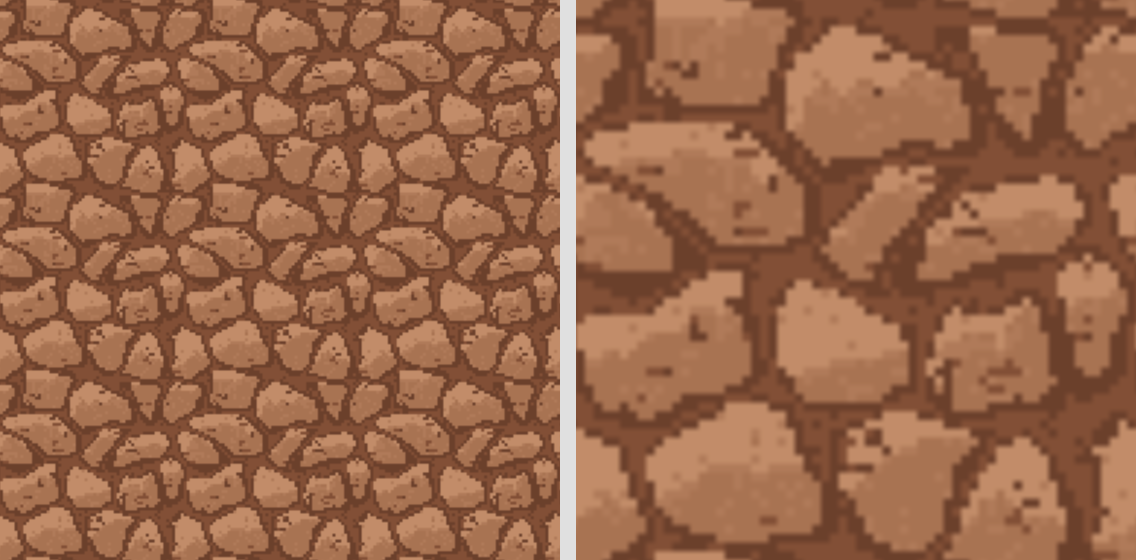
Left, the full canvas; right, a detail of the centre.
Give the GLSL for this texture, as a WebGL 1 fragment shader.

```glsl
precision highp float;
// Pixel-art ground of rounded tan stones set in dark brown earth.
// A warped, weighted Voronoi grid that wraps shapes the stones; each texel
// picks one of five flat colours, and neighbouring texels are blended.

uniform vec2 u_resolution;

#define REPEATS 3.0        // tiles across the canvas
#define TILE_TEXELS 64.0   // texels across a tile
#define TILE_STONES 4.0    // stones across a tile
#define JITTER 0.66        // irregularity of stone positions
#define SIZE_SPREAD 0.34   // difference between large and small stones
#define FLATTEN vec2(0.88, 1.10)  // metric that makes stones wide
#define ROUNDING 12.0      // lower is rounder
#define INSET 0.085        // half width of the gaps
#define BEND 0.30          // large-scale distortion of the stones
#define RAGGED 0.13        // raggedness of the outlines
#define LIGHT_LEVEL 0.04   // height where the lit top begins
#define TEXEL_BLEND 0.48   // softness of texel borders

const vec3 EARTH  = vec3(0.51, 0.31, 0.21);
const vec3 SHADOW = vec3(0.42, 0.25, 0.17);
const vec3 STONE  = vec3(0.66, 0.45, 0.32);
const vec3 SPECK  = vec3(0.69, 0.48, 0.35);
const vec3 LIGHT  = vec3(0.76, 0.55, 0.41);

vec2 hash2(vec2 p) {
  vec2 k = vec2(dot(p, vec2(127.1, 311.7)), dot(p, vec2(269.5, 183.3)));
  return fract(sin(k + 4.7) * 43758.55);
}

// Gradient noise that wraps at the tile edge; frequencies are whole numbers.
float corner(vec2 cell, vec2 offset, vec2 period) {
  float angle = 6.2832 * hash2(mod(cell, period) + period).x;
  return dot(vec2(cos(angle), sin(angle)), offset);
}

float noise(vec2 p, vec2 frequency, float shift) {
  vec2 period = TILE_STONES * frequency;
  p = p * frequency + shift;
  vec2 i = floor(p), f = fract(p), e = vec2(1.0, 0.0);
  vec2 u = f * f * f * (f * (f * 6.0 - 15.0) + 10.0);
  float low = mix(corner(i, f, period), corner(i + e, f - e, period), u.x);
  float high = mix(corner(i + e.yx, f - e.yx, period),
                   corner(i + 1.0, f - 1.0, period), u.x);
  return mix(low, high, u.y);
}

// Stone as centre (xy) and size weight (z); alternate rows are shifted.
vec3 stoneAt(vec2 cell) {
  vec2 id = mod(cell, TILE_STONES);
  float stagger = 0.5 * mod(id.y, 2.0) - 0.25;
  vec2 centre = cell + 0.5 + vec2(stagger, 0.0) + JITTER * (hash2(id) - 0.5);
  return vec3(centre, SIZE_SPREAD * (hash2(id + 17.0).x - 0.5));
}

vec3 texelColour(vec2 texel) {
  texel = mod(texel, TILE_TEXELS);
  vec2 p = (texel + 0.5) * TILE_STONES / TILE_TEXELS;
  float broad = noise(p, vec2(2.0), 0.0);
  float fine = noise(p, vec2(4.0), 0.37);
  vec2 q = p + BEND * vec2(noise(p, vec2(1.0), 0.6), noise(p, vec2(1.0), 2.2));
  q += RAGGED * vec2(broad + 0.5 * fine, noise(p, vec2(2.0), 3.5) - 0.5 * fine);

  // Stone that owns this point
  vec2 home = floor(q);
  vec3 stone = vec3(q, 0.0);
  float nearest = 9.0;
  for (int y = -1; y <= 1; y++) {
    for (int x = -1; x <= 1; x++) {
      vec3 s = stoneAt(home + vec2(x, y));
      vec2 d = (q - s.xy) * FLATTEN;
      float power = dot(d, d) - s.z;
      if (power < nearest) { nearest = power; stone = s; }
    }
  }

  // Smooth distance to the borders with its neighbours
  float sum = 0.0;
  for (int y = -2; y <= 2; y++) {
    for (int x = -2; x <= 2; x++) {
      vec3 s = stoneAt(home + vec2(x, y));
      float gap = length((s.xy - stone.xy) * FLATTEN);
      vec2 d = (q - s.xy) * FLATTEN;
      float power = dot(d, d) - s.z;
      if (gap > 0.01) sum += exp(-ROUNDING * 0.5 * (power - nearest) / gap);
    }
  }
  float border = -log(max(sum, 0.00001)) / ROUNDING;
  float depth = border - INSET;
  vec2 grain = hash2(texel + 7.0);
  vec2 offset = q - stone.xy;

  // Earth: shadows hug the lower right of each stone
  if (depth < 0.0) {
    float below = dot(offset, vec2(0.5, -0.86)) / max(length(offset), 0.01);
    float shade = 0.065 + 0.035 * below;
    return -depth < shade || grain.x < 0.07 ? SHADOW : EARTH;
  }

  // Short, mostly level cracks inside the stones
  float crack = abs(noise(p, vec2(2.0, 4.0), 1.7));
  if (crack < 0.08 && broad > 0.22) return fine > 0.0 ? SHADOW : EARTH;

  // Stone: lit cap that follows the upper rim, with a ragged lower edge
  float lift = dot(offset, vec2(-0.22, 0.97)) - 0.45 * depth + 0.28 * fine
             + 0.20 * broad + 0.05 * (grain.x - 0.5);
  if (lift > LIGHT_LEVEL) return grain.y < 0.05 ? SPECK : LIGHT;
  float dither = lift > LIGHT_LEVEL - 0.09 ? 0.7 : 0.10;
  return grain.y < dither ? SPECK : STONE;
}

void main() {
  vec2 grid = gl_FragCoord.xy / u_resolution * REPEATS * TILE_TEXELS - 0.5;
  vec2 t = floor(grid), e = vec2(1.0, 0.0);
  vec2 w = smoothstep(0.5 - TEXEL_BLEND, 0.5 + TEXEL_BLEND, fract(grid));
  vec3 low = mix(texelColour(t), texelColour(t + e), w.x);
  vec3 high = mix(texelColour(t + e.yx), texelColour(t + 1.0), w.x);
  gl_FragColor = vec4(mix(low, high, w.y), 1.0);
}
```
